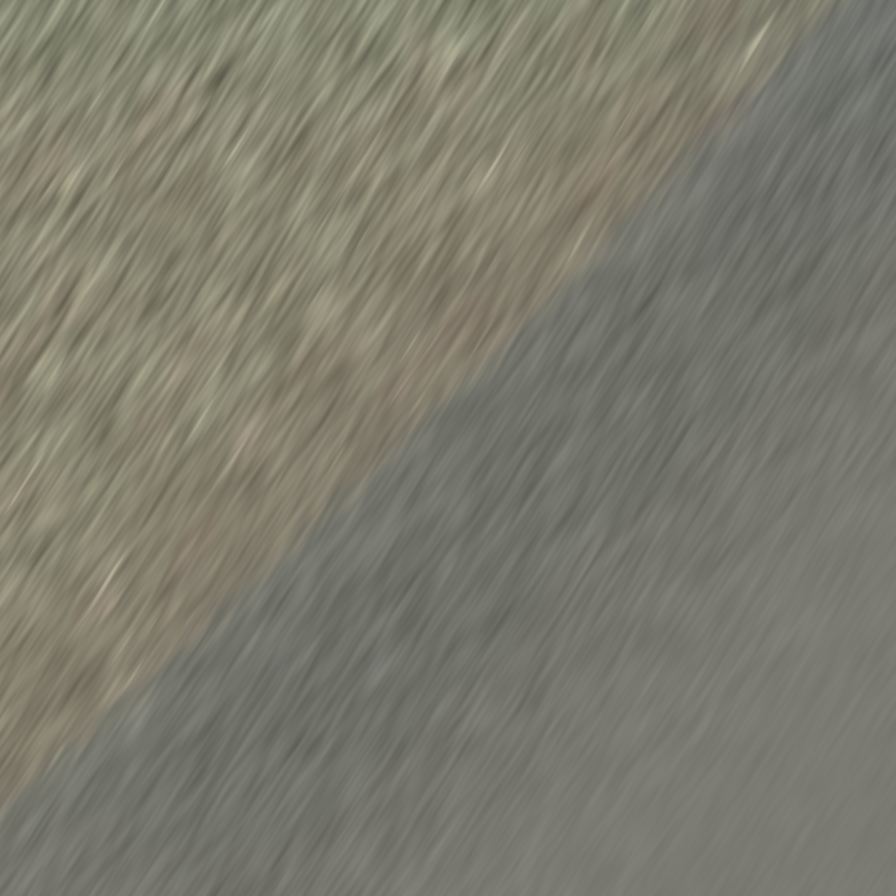
Reproduce this texture procedurally as a three.js fragment shader.

```glsl
// Motion-blurred dry grass verge above a grey road, split by a soft diagonal edge.
varying vec2 vUv;

vec2 gradient(vec2 cell) {
  float angle = 6.2832 * fract(sin(dot(cell, vec2(127.1, 311.7))) * 43758.5);
  return vec2(cos(angle), sin(angle));
}

// Gradient noise, roughly -1 to 1
float noise(vec2 p) {
  vec2 i = floor(p), f = fract(p);
  vec2 w = f * f * f * (f * (f * 6.0 - 15.0) + 10.0);
  float low = mix(dot(gradient(i), f),
                  dot(gradient(i + vec2(1.0, 0.0)), f - vec2(1.0, 0.0)), w.x);
  float high = mix(dot(gradient(i + vec2(0.0, 1.0)), f - vec2(0.0, 1.0)),
                   dot(gradient(i + 1.0), f - 1.0), w.x);
  return 1.5 * mix(low, high, w.y);
}

// Layers of thin streaks, with most of the strength in the fine octaves
float streaks(vec2 p) {
  float sum = 0.0, amplitude = 0.36;
  vec2 frequency = vec2(48.0, 10.0);
  for (int i = 0; i < 4; i++) {
    sum += amplitude * noise(p * frequency + float(i) * 17.3);
    frequency *= vec2(1.6, 1.25);
    amplitude *= 1.12;
  }
  return sum;
}

void main() {
  // Coordinates across and along the direction of motion
  vec2 travel = normalize(vec2(0.54, 0.84));
  vec2 p = vec2(dot(vUv, vec2(travel.y, -travel.x)), dot(vUv, travel));
  p.x += 0.02 * p.y * (p.y - 0.8);

  float fine = streaks(p);
  float broad = noise(p * vec2(17.0, 8.0) + 4.7);
  float patches = noise(p * vec2(5.0, 3.0) + 21.4);

  // Signed height above the gently curved roadside
  float height = vUv.y - (0.095 + 0.87 * vUv.x + 0.1 * vUv.x * vUv.x);
  float verge = smoothstep(-0.03, 0.03, height + 0.02 * fine + 0.005 * broad);

  // Grass: earthy beside the road, greener and paler farther away
  vec3 grass = mix(vec3(0.508, 0.486, 0.423), vec3(0.53, 0.52, 0.44),
                   smoothstep(0.02, 0.3, height + 0.05 * patches));
  float earth = smoothstep(0.05, 0.6, noise(p * vec2(18.0, 9.0) + 9.1));
  grass += earth * vec3(0.008, -0.008, -0.003);
  grass += vec3(-0.014, 0.002, 0.002) * smoothstep(0.8, 1.0, vUv.y);
  float contrast = mix(0.085, 0.14, smoothstep(0.0, 0.4, height));
  grass += contrast * fine * vec3(1.0, 0.98, 0.88) + 0.016 * broad;

  // Sparse bright stalks
  float stalks = noise(p * vec2(110.0, 11.0) + 31.7);
  grass += vec3(0.13, 0.13, 0.11) * smoothstep(0.35, 0.95, stalks)
         * smoothstep(-0.5, 0.5, broad);

  // Road: dark near the verge, pale and smooth toward the lower right
  float depth = -height;
  float pale = smoothstep(0.18, 0.68, depth + 0.03 * patches);
  vec3 road = mix(vec3(0.437, 0.441, 0.41), vec3(0.482, 0.478, 0.447), pale);
  road += vec3(0.023, 0.024, 0.021) * (1.0 - smoothstep(0.0, 0.13, depth));
  road += vec3(-0.006, -0.002, 0.01) * smoothstep(0.7, 1.0, vUv.y);
  road += vec3(0.015, 0.012, 0.01) * smoothstep(0.5, 0.0, vUv.x + vUv.y);
  road += mix(0.062, 0.022, smoothstep(0.25, 0.85, depth)) * fine;
  road += 0.007 * broad * (1.0 - 0.5 * pale);

  // Faint dark scratches on the road
  float scratches = smoothstep(0.35, 0.95, noise(p * vec2(100.0, 10.0) + 53.2));
  road -= 0.04 * scratches * (1.0 - pale);

  gl_FragColor = vec4(mix(road, grass, verge), 1.0);
}
```
